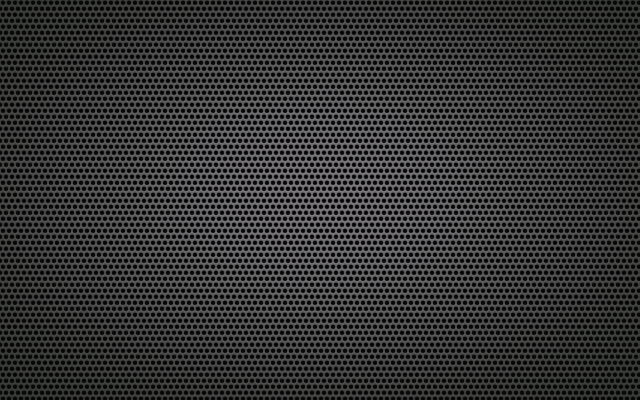
This pattern is drawn by a WebGL 1 fragment shader. Its source:

```glsl
precision highp float;
// Dark perforated metal sheet: staggered round holes under a soft central light.

uniform vec2 u_resolution;

// Antialiased coverage of a disc, for a given edge softness.
float disc(vec2 p, float radius, float soft) {
  return 1.0 - smoothstep(-soft, soft, length(p) - radius);
}

// Offset from the nearest hole centre; every other row shifts half a pitch.
vec2 holeCell(vec2 p, vec2 pitch) {
  float row = floor(p.y / pitch.y);
  p.x += 0.5 * pitch.x * mod(row, 2.0);
  return mod(p, pitch) - 0.5 * pitch;
}

void main() {
  // The canvas is 1200 units high, with y running down from the top edge.
  float unitsPerPixel = 1200.0 / u_resolution.y;
  vec2 p = vec2(gl_FragCoord.x, u_resolution.y - gl_FragCoord.y) * unitsPerPixel;
  float soft = 0.6 * unitsPerPixel;

  // 106 2/3 holes across a 16:10 canvas, and 66 2/3 rows down.
  vec2 cell = holeCell(p, vec2(18.0));

  // Broad light that fades towards the corners, from violet grey to green grey.
  vec2 fromCentre = gl_FragCoord.xy / u_resolution - vec2(0.5, 0.52);
  float falloff = smoothstep(0.0, 0.72, length(fromCentre));
  vec3 metal = mix(vec3(0.465, 0.455, 0.47), vec3(0.215, 0.225, 0.21), falloff);

  // Bevel round each hole: shaded above, bright below.
  float bevel = disc(cell, 8.7, soft);
  float slope = clamp(cell.y / 8.0, -1.0, 1.0);
  vec3 color = metal * (1.0 + bevel * 0.2 * slope);

  // Hole wall, catching a little light along its lower side.
  vec3 wall = metal * (0.36 + 0.2 * slope);
  color = mix(color, wall, disc(cell, 6.9, soft));

  // Deep opening, set slightly high so the lower wall stays visible.
  color = mix(color, vec3(0.025), disc(cell + vec2(0.0, 0.6), 5.5, soft));

  gl_FragColor = vec4(color, 1.0);
}
```
